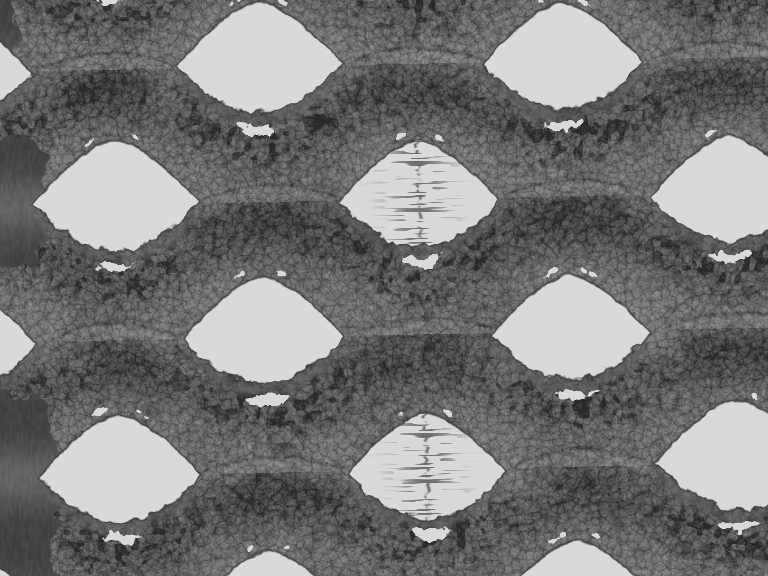
Reproduce this pattern procedurally as a WebGL 1 fragment shader.

```glsl
precision highp float;
// Grey porous mesh: staggered rows of pale lens-shaped openings between wavy strands.
// A skewed lattice places the openings; cellular noise gives the strands a bubbly skin,
// with dark pits along each wave, bright chips on the rims and worn patches at the left.
uniform vec2 u_resolution;

const float TAU = 6.2831853;
const vec2 PERIOD = vec2(0.535, 0.470);
const vec2 ANCHOR = vec2(0.731, 0.6545);
const vec3 PALE = vec3(0.85);

float hash(vec2 p) {
  vec3 q = fract(p.xyx * vec3(0.1031, 0.1030, 0.0973));
  q += dot(q, q.yzx + 33.33);
  return fract((q.x + q.y) * q.z);
}

float noise(vec2 p) {
  vec2 i = floor(p), f = fract(p);
  f = f * f * (3.0 - 2.0 * f);
  return mix(mix(hash(i), hash(i + vec2(1.0, 0.0)), f.x),
             mix(hash(i + vec2(0.0, 1.0)), hash(i + 1.0), f.x), f.y);
}

float fbm(vec2 p) {
  return 0.55 * noise(p) + 0.3 * noise(p * 2.1 + 17.0) + 0.15 * noise(p * 4.3 + 41.0);
}

// Distances to the nearest and second nearest cell seeds
vec2 cells(vec2 p) {
  vec2 base = floor(p), best = vec2(9.0);
  for (int y = -1; y <= 1; y++)
    for (int x = -1; x <= 1; x++) {
      vec2 c = base + vec2(float(x), float(y));
      float d = length(c + vec2(hash(c), hash(c + 57.0)) - p);
      best = d < best.x ? vec2(d, best.x) : vec2(best.x, min(best.y, d));
    }
  return best;
}

float bump(float x, float width) {
  return exp(-x * x / (width * width));
}

// Bubbly strand surface; g is the position in lattice periods
float strandShade(vec2 p, vec2 g) {
  float row = floor(2.0 * g.y), f = fract(2.0 * g.y);
  float wave = cos(TAU * g.x) * (1.0 - 2.0 * mod(row, 2.0));
  float warp = fbm(p * 14.0) - 0.5;
  float belt = bump(f - 0.64 - 0.19 * wave + 0.15 * warp, 0.24);
  float arch = f - 0.12 * max(-wave, 0.0) + 0.05 * warp;

  vec2 c = cells(p * 68.0 + 1.2 * warp);
  float seam = 1.0 - smoothstep(0.02, 0.22, c.y - c.x);
  float shade = 0.445 + 0.10 * warp - 0.09 * belt;
  shade += 0.09 * (0.45 - c.x) - 0.065 * seam;
  shade += 0.15 * (fbm(p * 150.0) - 0.5) + 0.13 * (noise(p * 370.0) - 0.5);

  // Pits gather in the troughs; crests keep a smoother dark pool
  float pits = smoothstep(0.53, 0.70, noise(p * 92.0 + 3.0 * warp));
  shade -= 0.17 * pits * belt * (0.65 - 0.35 * wave);
  shade -= 0.06 * belt * smoothstep(0.3, 1.0, wave);

  // Fold where two strands meet
  float fold = smoothstep(0.0, 0.3, -wave);
  shade += fold * (0.035 * bump(arch + 0.05, 0.05) - 0.09 * bump(arch, 0.014));
  return clamp(shade, 0.16, 0.62);
}

// Smooth worn area with a ragged border against the left side
float wornPatch(vec2 p, float height, vec2 halfSize) {
  vec2 q = abs(p - vec2(0.0, height)) - halfSize + 0.03;
  float d = length(max(q, 0.0)) + min(max(q.x, q.y), 0.0) - 0.03;
  return 1.0 - smoothstep(-0.002, 0.003, d + 0.06 * (fbm(p * 32.0) - 0.5));
}

// Approximate signed distance to an opening: peaked above, rounder below
float openingDistance(vec2 l, vec2 p) {
  float below = smoothstep(0.01, -0.02, l.y);
  float h = l.y > 0.0 ? 0.106 : 0.080;
  float bend = l.y > 0.0 ? 1.5 : 1.9;
  float d = 0.72 * h * (pow(abs(l.x) / 0.14, bend) + abs(l.y) / h - 1.0);
  return d + mix(0.006, 0.016, below) * (fbm(p * 60.0) - 0.5);
}

vec3 paintOpening(vec3 col, vec2 g, vec2 p, float streaked, float px) {
  vec2 id = floor(g + 0.5);
  vec2 jitter = vec2(hash(id + 7.0), hash(id + 23.0)) - 0.5;
  vec2 l = ((g - id) * PERIOD - 0.012 * jitter) / (1.0 + 0.06 * jitter.y);
  float d = openingDistance(l, p);

  // Rubble lip, then bright chips beyond the rim
  float lip = bump(d - 0.010, 0.009) * smoothstep(0.0, -0.04, l.y);
  col = mix(col, vec3(0.36 + 0.12 * (noise(p * 130.0) - 0.5)), 0.6 * lip);
  float grain = fbm(p * 55.0 + 9.0);
  float lower = bump(d - 0.022, 0.009) * bump(l.x + 0.02 * jitter.x, 0.055) * step(l.y, -0.03);
  float upper = bump(d - 0.013, 0.008) * bump(abs(l.x) - 0.035, 0.03) * step(0.03, l.y);
  float chips = smoothstep(0.60, 0.68, lower * (0.55 + 0.8 * grain))
              + smoothstep(0.60, 0.68, upper * (0.15 + 1.0 * grain));
  col = mix(col, PALE, min(chips, 1.0));

  // Dark outline and pale interior
  col = mix(col, vec3(0.22), 0.75 * bump(d - 0.001, 0.0022));
  vec3 inside = PALE;
  if (streaked > 0.5 && abs(id.x) < 0.5) {
    float dash = smoothstep(0.70, 0.82, noise(vec2(l.x * 28.0, l.y * 330.0) + 50.0));
    float spine = bump(l.x - 0.008 * (noise(vec2(l.y * 180.0, 3.0)) - 0.5), 0.003);
    spine *= smoothstep(0.3, 0.6, noise(p * vec2(90.0, 220.0)));
    inside -= 0.42 * max(dash * bump(l.x, 0.055), spine);
  }
  return mix(col, inside, 1.0 - smoothstep(-px, px, d));
}

void main() {
  vec2 p = gl_FragCoord.xy / u_resolution.y;
  float px = 1.0 / u_resolution.y;
  vec2 o = p - ANCHOR;
  vec2 g = vec2(o.x + 0.03 * o.y, o.y - 0.0195 * o.x) / PERIOD;

  float shade = strandShade(p, g);
  float worn = max(wornPatch(p, 0.644, vec2(0.075, 0.115)),
               max(wornPatch(p, 0.14, vec2(0.095, 0.175)), wornPatch(p, 0.97, vec2(0.033, 0.075))));
  float sheen = 0.26 + 0.13 * bump(fract(2.0 * g.y + 0.5) - 0.5, 0.22);
  shade = mix(shade, sheen + 0.05 * (noise(p * vec2(260.0, 90.0)) - 0.5), worn);

  vec3 col = paintOpening(vec3(shade), g, p, 1.0, px);
  col = paintOpening(col, g - vec2(0.48, 0.5), p, 0.0, px);
  gl_FragColor = vec4(col, 1.0);
}
```
